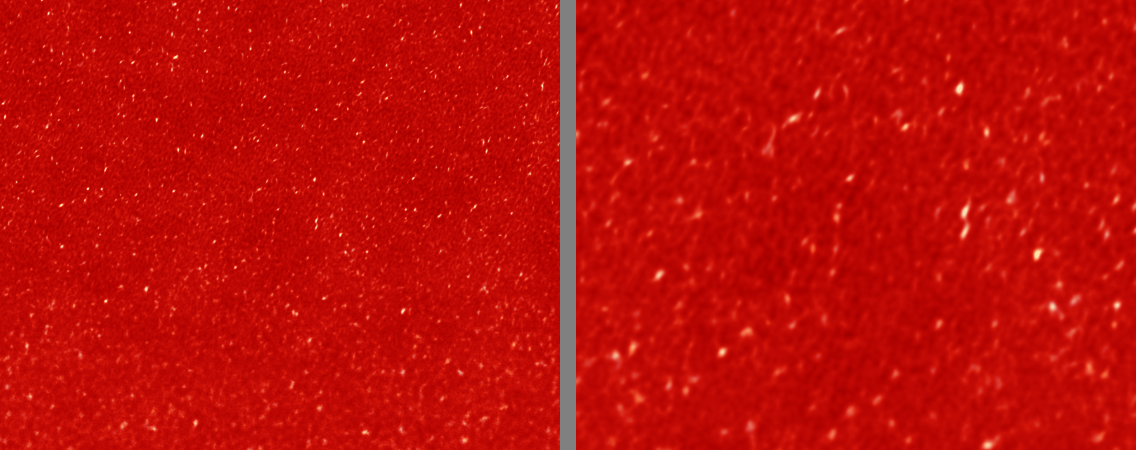
Left, the full canvas; right, a detail of the centre.
This texture is drawn by a WebGL 2 fragment shader. Its source:

```glsl
#version 300 es
precision highp float;
// Red glitter cloth: slanted sharp glints above, softly defocused towards the bottom.
uniform vec2 u_resolution;
out vec4 fragColor;

// Integer hash: three random values in 0..1 per cell and seed
vec3 hash3(vec2 cell, int seed) {
    uvec3 v = uvec3(ivec3(ivec2(cell), seed)) * 1664525u + 1013904223u;
    v.x += v.y * v.z; v.y += v.z * v.x; v.z += v.x * v.y;
    v ^= v >> 16u;
    v.x += v.y * v.z; v.y += v.z * v.x; v.z += v.x * v.y;
    return vec3(v >> 8u) / 16777216.0;
}

float cornerSlope(vec2 cell, vec2 offset, int seed) {
    float angle = 6.2832 * hash3(cell, seed).x;
    return dot(vec2(cos(angle), sin(angle)), offset);
}

float gradientNoise(vec2 p, int seed) {
    vec2 i = floor(p), f = p - i;
    vec2 w = f * f * f * (f * (f * 6.0 - 15.0) + 10.0);
    vec2 e = vec2(1.0, 0.0);
    float low = mix(cornerSlope(i, f, seed), cornerSlope(i + e.xy, f - e.xy, seed), w.x);
    float high = mix(cornerSlope(i + e.yx, f - e.yx, seed), cornerSlope(i + e.xx, f - e.xx, seed), w.x);
    return mix(low, high, w.y);
}

vec2 rotate(vec2 p, float angle) {
    float c = cos(angle), s = sin(angle);
    return vec2(c * p.x + s * p.y, c * p.y - s * p.x);
}

// Amount of defocus at a given height
float defocus(float y) {
    return smoothstep(0.62, 0.0, y) + 0.12 * smoothstep(0.8, 1.0, y);
}

// One layer of scattered glints: slivers in focus, round soft dots out of focus
float glints(vec2 p, float cellSize, float rarity, float size, int seed) {
    vec2 home = floor(p / cellSize);
    float light = 0.0;
    for (int y = -1; y <= 1; y++) {
        for (int x = -1; x <= 1; x++) {
            vec2 cell = home + vec2(x, y);
            vec3 place = hash3(cell, seed);
            vec3 shape = hash3(cell, seed + 57);
            vec2 center = (cell + place.xy) * cellSize;
            float blur = defocus(center.y);
            vec2 radius = size * mix(vec2(0.0046, 0.0025), vec2(0.0066, 0.0058), blur);
            radius.x *= 0.7 + 0.6 * shape.x;
            vec2 d = rotate(p - center, 1.1 + 1.1 * (shape.y - 0.5)) / radius;
            light += pow(place.z, rarity) * mix(1.0, 0.5, blur) * exp(-dot(d, d));
        }
    }
    return light;
}

// Fine nap, stretched along the slant and coarser where defocused
float nap(vec2 p, float blur) {
    vec2 q = rotate(p, 1.1);
    float fine = gradientNoise(q * vec2(100.0, 160.0), 3);
    float coarse = gradientNoise(q * vec2(62.0, 75.0), 5);
    float grit = gradientNoise(p * 190.0, 7);
    return mix(fine * 2.4, coarse * 1.7, blur) + 1.1 * grit;
}

// Colour ramp from deep red to cream, one unit of tone per step
vec3 ramp(float tone) {
    vec3 c = mix(vec3(0.60, 0.0, 0.0), vec3(0.67, 0.005, 0.0), clamp(tone + 1.0, 0.0, 1.0));
    c = mix(c, vec3(0.72, 0.02, 0.01), clamp(tone, 0.0, 1.0));
    c = mix(c, vec3(0.76, 0.04, 0.02), clamp(tone - 1.0, 0.0, 1.0));
    c = mix(c, vec3(0.82, 0.08, 0.04), clamp(tone - 2.0, 0.0, 1.0));
    c = mix(c, vec3(0.86, 0.20, 0.14), clamp(tone - 3.0, 0.0, 1.0));
    c = mix(c, vec3(0.91, 0.36, 0.26), clamp(tone - 4.0, 0.0, 1.0));
    return mix(c, vec3(1.0, 0.88, 0.68), clamp((tone - 5.0) / 2.5, 0.0, 1.0));
}

void main() {
    vec2 p = gl_FragCoord.xy / u_resolution.y;
    float blur = defocus(p.y);

    // Cloth: broad shading and fine nap
    float patches = gradientNoise(p * 6.0, 11) + 0.8 * gradientNoise(p * 17.0, 13)
        + 0.7 * gradientNoise(p * 38.0, 19);
    float tone = 1.1 + 0.95 * patches + nap(p, blur) + 0.35 * blur;

    // Glitter: dense dim grains, medium glints, rare bright sparks
    tone += 2.7 * glints(p, 0.010, 3.0, 0.9, 101);
    tone += 5.2 * glints(p, 0.016, 4.5, 1.0, 211);
    tone += 7.0 * glints(p, 0.034, 5.0, 1.1, 307);

    // Warm shift of the lit grains
    float warmth = gradientNoise(p * 60.0, 17) * smoothstep(2.5, 4.5, tone);
    vec3 color = ramp(tone) + warmth * vec3(0.08, 0.05, -0.08);
    fragColor = vec4(clamp(color, 0.0, 1.0), 1.0);
}
```
